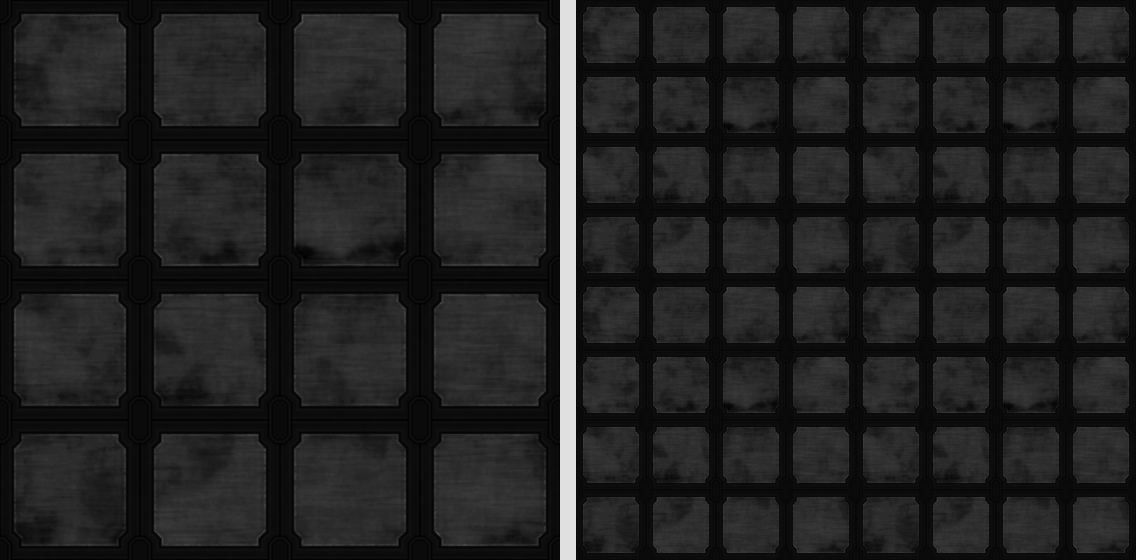
Left: one tile. Right: repeated 2 by 2.
Write a Shadertoy shader that draws this pattern.

```glsl
// Dark metal wall: a 4 x 4 grid of brushed plates with notched corners, set in
// a black grooved frame with an elongated octagonal boss on every crossing.
// Distance functions shape the parts; wrapping cellular noise adds the wear.

const float REPEATS = 4.0;
const float PLATE_HALF = 0.4;
const vec2 NOTCH_HALF = vec2(0.153, 0.205);
const vec2 BOSS_HALF = vec2(0.077, 0.164);

float hash(vec2 p, float seed) {
    vec3 h = fract((p.xyx + seed) * vec3(0.1031, 0.1030, 0.0973));
    h += dot(h, h.yzx + 33.33);
    return fract((h.x + h.y) * h.z);
}

// Smoothly blended cell values in 0..1, wrapping over a whole period
float cellNoise(vec2 uv, vec2 period, float seed) {
    vec2 x = uv * period;
    vec2 base = floor(x);
    float total = 0.0, weights = 0.0;
    for (int j = -1; j <= 1; j++)
    for (int i = -1; i <= 1; i++) {
        vec2 offset = vec2(i, j);
        vec2 id = mod(base + offset, period);
        vec2 point = vec2(hash(id, seed), hash(id, seed + 17.3));
        vec2 r = offset + point - fract(x);
        float w = exp(-6.0 * dot(r, r));
        total += w * hash(id, seed + 41.7);
        weights += w;
    }
    return total / weights;
}

// Layered cellular noise centred on zero
float clouds(vec2 uv, float period, float seed) {
    float sum = 0.0, amplitude = 1.0;
    for (int k = 0; k < 4; k++) {
        sum += amplitude * (cellNoise(uv, vec2(period), seed) - 0.5);
        period *= 2.0;
        amplitude *= 0.6;
        seed += 7.0;
    }
    return sum;
}

float chamferBox(vec2 p, vec2 halfSize, float chamfer) {
    vec2 d = abs(p) - halfSize;
    return max(max(d.x, d.y), (d.x + d.y + chamfer) * 0.7071);
}

float fill(float d, float aa) {
    return 1.0 - smoothstep(-aa, aa, d);
}

// Soft line of given half width around distance zero
float line(float d, float halfWidth) {
    return exp(-d * d / (halfWidth * halfWidth));
}

float plateShade(vec2 uv, vec2 p, vec2 id, float d) {
    float mottle = clouds(uv, 11.0, 3.0);
    float grain = cellNoise(uv, vec2(190.0, 210.0), 5.0) - 0.5;
    float brush = cellNoise(uv, vec2(22.0, 230.0), 9.0) - 0.5;
    float scuff = cellNoise(uv, vec2(120.0, 20.0), 13.0) - 0.5;
    float shade = 0.174 + 0.014 * (hash(id, 2.0) - 0.5);
    shade += 0.046 * mottle + 0.022 * grain + 0.034 * brush + 0.012 * scuff;

    // Grimy patches and a darker lower strip
    shade -= 0.035 * smoothstep(0.1, 0.55, -mottle + 0.5 * grain);
    float strip = smoothstep(-0.17, -0.30, p.y) * smoothstep(-0.40, -0.34, p.y);
    shade -= strip * (0.026 - 0.05 * mottle);

    // Faint inset border, and bare metal along the rim
    float inset = max(abs(p.x) - 0.325, abs(p.y) - 0.29);
    shade -= 0.010 * line(inset, 0.012) * (0.6 + 2.0 * grain);
    shade -= 0.020 * line(d + 0.026, 0.012) * (0.5 + 2.0 * abs(grain));
    shade += 0.055 * line(d + 0.007, 0.006) * (0.75 + 1.5 * brush + grain);
    return shade;
}

float frameShade(vec2 q, float plateD, float aa) {
    float seam = min(q.x, q.y);
    float shade = 0.040 + 0.007 * smoothstep(0.025, 0.06, seam);
    shade += 0.022 * line(seam - 0.016, 0.006);
    shade += 0.018 * line(plateD - 0.027, 0.007);
    shade -= 0.028 * line(plateD - 0.009, 0.009);
    return mix(shade, 0.010, fill(seam - 0.007, aa));
}

float bossShade(float d) {
    float shade = 0.034 + 0.006 * smoothstep(-0.02, -0.06, d);
    shade += 0.030 * line(d + 0.008, 0.006);
    shade -= 0.020 * line(d + 0.023, 0.006);
    return shade + 0.012 * line(d + 0.033, 0.005);
}

void mainImage(out vec4 fragColor, in vec2 fragCoord) {
    vec2 uv = fragCoord / iResolution.xy;
    float aa = REPEATS / iResolution.y;
    vec2 id = floor(uv * REPEATS);
    vec2 p = fract(uv * REPEATS) - 0.5;
    vec2 q = 0.5 - abs(p); // measured from the nearest crossing

    float notch = chamferBox(q, NOTCH_HALF, 0.052);
    float plateD = max(chamferBox(p, vec2(PLATE_HALF), 0.0), -notch);
    float bossD = chamferBox(q, BOSS_HALF, 0.048);

    float shade = frameShade(q, plateD, aa);
    shade += 0.006 * (cellNoise(uv, vec2(90.0), 23.0) - 0.5);
    shade = mix(shade, plateShade(uv, p, id, plateD), fill(plateD, aa));
    shade *= 1.0 - 0.75 * line(bossD - 0.006, 0.007);
    shade = mix(shade, bossShade(bossD), fill(bossD, aa));
    fragColor = vec4(vec3(max(shade, 0.0)), 1.0);
}
```
